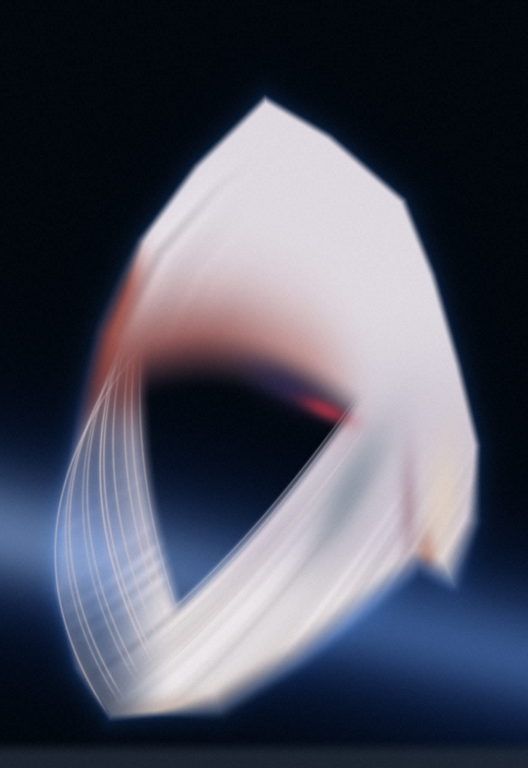
A Shadertoy shader for this background:

```glsl
const vec2 RIM[19] = vec2[19](
    vec2(.345, .874), vec2(.430, .824), vec2(.527, .740), vec2(.566, .642),
    vec2(.599, .525), vec2(.624, .420), vec2(.620, .320), vec2(.590, .240),
    vec2(.545, .262), vec2(.390, .138), vec2(.286, .075), vec2(.143, .063),
    vec2(.098, .128), vec2(.072, .232), vec2(.078, .336), vec2(.104, .466),
    vec2(.130, .570), vec2(.182, .688), vec2(.254, .785));

float hash(float n) {
    n = fract(n * .1031);
    n *= n + 33.33;
    return fract(n * (n + n));
}

float noise(float x) {
    float i = floor(x), f = fract(x);
    return mix(hash(i), hash(i + 1.), f * f * (3. - 2. * f));
}

// Signed distance to the outer outline, negative inside
float rimDistance(vec2 p) {
    float d = 10., side = 1.;
    for (int i = 0; i < 19; i++) {
        vec2 a = RIM[i], b = RIM[(i + 18) % 19], e = b - a, w = p - a;
        vec2 q = w - e * clamp(dot(w, e) / dot(e, e), 0., 1.);
        d = min(d, dot(q, q));
        bvec3 c = bvec3(p.y >= a.y, p.y < b.y, e.x * w.y > e.y * w.x);
        if (all(c) || all(not(c))) side = -side;
    }
    return side * sqrt(d);
}

// Soft elliptical spot, turned by an angle
float spot(vec2 p, vec2 center, vec2 radius, float angle) {
    float c = cos(angle), s = sin(angle);
    vec2 q = mat2(c, -s, s, c) * (p - center) / radius;
    return exp(-dot(q, q));
}

float below(float a, float b, float x) {
    return 1. - smoothstep(a, b, x);
}

vec3 backdrop(vec2 p) {
    float h = p.y - (.305 - .24 * p.x);
    float band = exp(-h * h / (h > 0. ? .011 : .008));
    vec3 col = vec3(.008, .028, .055);
    col += vec3(.03, .09, .24) * exp(-h * h / .018);
    col += mix(vec3(.31, .33, .32), vec3(.17, .21, .24), smoothstep(0., .5, p.x)) * band * band;
    // Dull strip along the floor
    return mix(col, vec3(.14, .18, .23), .75 * below(.015, .038, p.y));
}

void mainImage(out vec4 fragColor, in vec2 fragCoord) {
    vec2 p = fragCoord / iResolution.xy * vec2(.6875, 1.);
    float rim = rimDistance(p);
    vec3 col = backdrop(p);

    // Opening: lower arm, left wall and diffuse arch
    float u = p.x - .17;
    float arm = p.y - .155 - .75 * u - 1.1 * u * u;
    float wall = p.x - .182 - .6 * (p.y - .49) * (p.y - .49);
    float arch = p.y - .525 + 2. * (p.x - .27) * (p.x - .27);
    float opening = smoothstep(-.012, .018, arm) * smoothstep(-.015, .015, wall)
                  * below(-.035, .05, arch);

    // Dark blue fringe around the body
    col += vec3(.03, .09, .18) * exp(-max(rim, 0.) / .012) * (1. - opening);

    // Pale veil with streaks following each arm
    float low = below(.25, .46, p.y);
    float upperLeft = below(.18, .34, p.x) * smoothstep(.4, .55, p.y);
    vec3 veil = mix(vec3(.87, .85, .88), vec3(.80, .77, .82), below(.4, .62, p.y));
    veil = mix(veil, vec3(.87, .85, .86), below(.2, .32, p.y));
    veil += .13 * low * (noise(arm * 85.) - .55);
    veil += .16 * upperLeft * (noise(rim * 95. + p.x * 14.) - .5);

    // Warm inner arch and warm left flank
    float inner = exp(-arch * arch / .0085) * smoothstep(.38, .49, p.y) * below(.39, .50, p.x);
    veil = mix(veil, mix(vec3(.55, .29, .28), vec3(.74, .54, .53), smoothstep(.24, .42, p.x)), inner);
    float flank = exp(-pow((rim + .008) / .024, 2.)) * below(.16, .22, p.x);
    veil = mix(veil, vec3(.58, .25, .22), .85 * flank * smoothstep(.44, .52, p.y) * below(.62, .71, p.y));

    // Tints of the right shoulder and lower arm
    veil = mix(veil, vec3(.50, .55, .60), .75 * spot(p, vec2(.455, .36), vec2(.025, .09), -.5));
    veil = mix(veil, vec3(.63, .50, .56), .6 * spot(p, vec2(.532, .34), vec2(.012, .07), 0.));
    veil = mix(veil, vec3(.88, .82, .76), .8 * spot(p, vec2(.575, .34), vec2(.025, .09), -.1));
    veil = mix(veil, vec3(.68, .44, .36), .6 * spot(p, vec2(.555, .275), vec2(.012, .03), 0.));
    veil = mix(veil, vec3(.74, .64, .58), .5 * exp(-pow((rim + .01) / .015, 2.)) * below(.15, .26, p.y));

    // Edge blur and thin left side
    float blur = mix(.006, .023, below(.2, .42, p.y) * smoothstep(.2, .3, p.x));
    blur += .009 * below(.14, .2, p.x) * smoothstep(.4, .5, p.y);
    float thin = below(.12, .23, p.x) * below(.40, .57, p.y);
    float body = below(-blur * 1.4, blur * .7, rim) * (1. - opening);
    col = mix(col, veil, body * (1. - .68 * thin));

    // Violet and crimson reflections inside the arch
    col = mix(col, vec3(.17, .15, .32), .7 * spot(p, vec2(.375, .495), vec2(.055, .022), -.45));
    col = mix(col, vec3(.68, .20, .28), .85 * spot(p, vec2(.424, .466), vec2(.032, .011), -.4));

    // Looping filaments on the left
    for (int i = 0; i < 11; i++) {
        float n = float(i), f = clamp(n / 10. + .07 * (hash(n + 4.) - .5), 0., 1.);
        float dy = p.y - mix(.28, .49, f), k = mix(1.55, .6, f);
        float x = mix(.072, .182, f) + k * dy * dy;
        float d = abs(p.x - x) / sqrt(1. + 4. * k * k * dy * dy);
        float span = smoothstep(.06, .10, p.y - .13 * f) * below(.42, .56, p.y);
        float line = .55 * exp(-d * d / 2.5e-6) + .16 * exp(-d / .006);
        col = mix(col, vec3(.84, .78, .79), line * span * mix(.4, 1., hash(n + 20.)));
    }

    // Fine strands along the lower arm
    for (int i = 0; i < 6; i++) {
        float n = float(i);
        float d = arm + .013 * n - .006 + .12 * (hash(n + 51.) - .5) * u;
        float span = smoothstep(.16, .24, p.x) * below(.40, .50, p.x);
        col = mix(col, vec3(.83, .79, .80), .35 * exp(-d * d / 5e-6) * span);
    }

    // Faint grain
    vec2 cell = floor(p * 512.);
    col += .016 * (hash(cell.x + 353. * cell.y) - .5);
    fragColor = vec4(clamp(col, 0., 1.), 1.);
}
```
